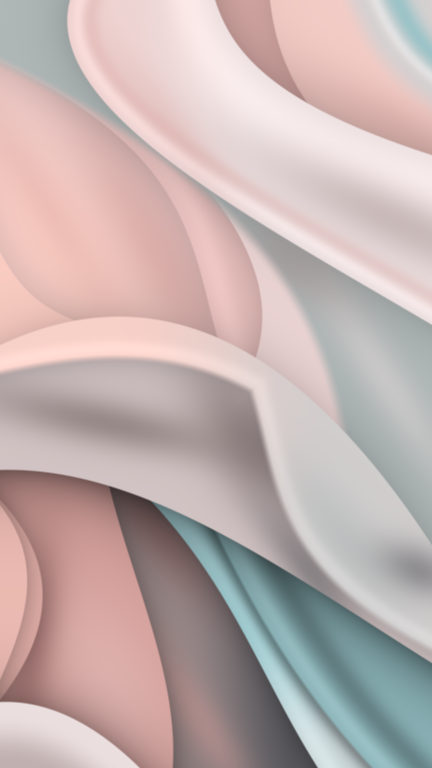
Give the GLSL for this background, as a Shadertoy shader.

```glsl
// Soft satin drapery in blush, pearl and pale teal.
// Cubic curves bound each cloth; signed distances to them drive overlap,
// cast shadows and rounded rims, while soft glows tint the folds.

const vec3 PEARL = vec3(.92, .87, .87);
const vec3 BLUSH = vec3(.94, .80, .79);
const vec3 PEACH = vec3(.98, .80, .76);
const vec3 ROSE = vec3(.84, .63, .61);
const vec3 WINE = vec3(.52, .33, .33);
const vec3 MAUVE = vec3(.64, .57, .57);
const vec3 MIST = vec3(.69, .72, .72);
const vec3 TEAL = vec3(.59, .76, .78);
const vec3 SLATE = vec3(.36, .36, .38);

// Cubic through four evenly spaced values k, for t from 0 to 1.
float cubic(float t, vec4 k) {
    float u = 3. * t;
    vec3 a = k.yzw - k.xyz;
    vec2 b = a.yz - a.xy;
    return k.x + u * (a.x + (u - 1.) * (b.x / 2. + (u - 2.) * (b.y - b.x) / 6.));
}

// Signed distance to a cubic over from..to; swap p for steep curves.
float edge(vec2 p, float from, float to, vec4 k) {
    float len = to - from, t = (p.x - from) / len;
    float slope = (cubic(t + .01, k) - cubic(t - .01, k)) / (.02 * len);
    return (p.y - cubic(t, k)) * inversesqrt(1. + slope * slope);
}

float ridge(float d, float width) { return exp(-d * d / (width * width)); }

// Blend a rotated elliptical glow of hue into col.
void tint(inout vec3 col, vec3 hue, float amount, vec2 p, vec2 centre, vec2 radius, float angle) {
    float c = cos(angle), s = sin(angle);
    vec2 q = mat2(c, -s, s, c) * (p - centre) / radius;
    col = mix(col, hue, amount * exp(-dot(q, q)));
}

// Lay cloth over base where d > 0, with a shadow cast outside its edge.
vec3 drape(vec3 base, vec3 cloth, float d, float shade, float reach) {
    base *= 1. - shade * exp(min(d, 0.) / reach);
    return mix(base, cloth, smoothstep(-.003, .003, d));
}

vec3 backCloth(vec2 p) {
    vec3 col = BLUSH;
    tint(col, PEACH, 1., p, vec2(.14, .58), vec2(.38, .14), .95);
    tint(col, ROSE, .55, p, vec2(.36, .58), vec2(.32, .08), 1.05);
    tint(col, ROSE, .3, p, vec2(.1, .46), vec2(.3, .05), 1.);
    float pleat = edge(p.yx, .44, .787, vec4(.382, .44, .475, .505));
    col = drape(col, mix(BLUSH, ROSE, .25), pleat, .12, .05);
    col += .05 * ridge(pleat - .035, .03);
    float inner = edge(p.yx, .509, .81, vec4(.532, .583, .606, .597));
    col = drape(col, mix(PEARL, BLUSH, .45), inner, .12, .04);
    float veil = edge(p.yx, .509, .972, vec4(.544, .667, .745, .79));
    vec3 mist = MIST;
    tint(mist, PEARL, .45, p, vec2(.88, .86), vec2(.3, .05), 1.);
    tint(mist, MAUVE, .5, p, vec2(.68, .61), vec2(.16, .07), .6);
    return mix(col, mist, smoothstep(-.02, .015, veil));
}

vec3 topCloth(vec2 p) {
    vec3 col = mix(ROSE, BLUSH, .35);
    float pleat = edge(p.yx, 0., .25, vec4(.625, .64, .67, .72));
    col = drape(col, mix(BLUSH, PEACH, .4), pleat, .1, .04);
    tint(col, ROSE, .35, p, vec2(.92, .29), vec2(.25, .06), .5);
    float sash = edge(p.yx, 0., .243, vec4(.82, .86, .92, 1.02));
    col = mix(col, mix(PEARL, MIST, .35), smoothstep(-.04, .02, sash));
    col = mix(col, TEAL, .9 * ridge(sash - .09, .03));
    return col + .07 * ridge(sash - .045, .015);
}

vec3 pearlFold(vec2 p, float rim, float crest) {
    vec3 col = mix(BLUSH, PEARL, .35 + .65 * smoothstep(.2, .6, p.x));
    tint(col, MAUVE, .5, p, vec2(.92, .51), vec2(.34, .07), .45);
    tint(col, ROSE, .3, p, vec2(.4, .3), vec2(.25, .05), .9);
    col += .06 * ridge(crest + .06, .05) + .05 * ridge(rim - .025, .015);
    return mix(col, ROSE, .3 * ridge(rim - .055, .02));
}

vec3 sashCloth(vec2 p) {
    vec3 col = mix(mix(PEACH, PEARL, .2), mix(PEARL, MIST, .45), smoothstep(.25, .8, p.x));
    tint(col, MIST, .55, p, vec2(.79, 1.24), vec2(.22, .07), .9);
    tint(col, SLATE, .55, p, vec2(.97, 1.32), vec2(.1, .055), .4);
    float crease = edge(p, 0., .602, vec4(.861, .829, .838, .914));
    float lobe = edge(p.yx, .891, 1.481, vec4(.579, .63, .722, .96));
    vec3 under = mix(PEARL, MAUVE, .35);
    tint(under, MAUVE * .85, .8, p, vec2(.25, .98), vec2(.3, .055), .2);
    tint(under, MAUVE * .85, .85, p, vec2(.57, 1.02), vec2(.18, .09), 1.);
    tint(under, SLATE, .5, p, vec2(.72, 1.33), vec2(.18, .045), .9);
    float inside = min(crease, -lobe);
    under *= 1. - .16 * exp(-max(inside, 0.) / .04);
    col += .05 * ridge(inside + .02, .018);
    return mix(col, under, smoothstep(-.008, .012, inside));
}

vec3 lowerCloth(vec2 p) {
    vec3 col = ROSE, dusk = mix(MAUVE, SLATE, smoothstep(.38, .7, p.x));
    tint(col, BLUSH, .45, p, vec2(.25, 1.6), vec2(.25, .13), 1.1);
    tint(col, WINE, .45, p, vec2(.08, 1.47), vec2(.2, .05), 1.7);
    tint(dusk, WINE, .5, p, vec2(.36, 1.22), vec2(.2, .06), .9);
    tint(dusk, ROSE, .5, p, vec2(.46, 1.66), vec2(.24, .05), 1.);
    float seam = edge(p.yx, 1.134, 1.778, vec4(.255, .319, .38, .4));
    col = drape(dusk, col, -seam, .28, .04);
    // Teal ribbons, with a shaded valley between the two.
    float ribbon = edge(p.yx, 1.157, 1.778, vec4(.347, .505, .62, .736));
    float valley = edge(p.yx, 1.157, 1.778, vec4(.463, .567, .694, .861));
    vec3 satin = mix(TEAL, PEARL, .55 * smoothstep(1.45, 1.75, p.y));
    satin = (satin + .08 * ridge(ribbon - .025, .025)) * (1. - .35 * ridge(valley, .02));
    vec3 broad = TEAL * (.94 - .25 * ridge(valley - .085, .035));
    broad += .06 * ridge(valley - .03, .018);
    satin = mix(satin, broad, smoothstep(-.004, .006, valley));
    col = drape(col, satin, ribbon, .25, .04);
    // Curled rose petals and the pale corner hem.
    float outer = -edge(p.yx, 1.157, 1.62, vec4(0, .09, .085, 0));
    float curl = -edge(p.yx, 1.169, 1.574, vec4(0, .06, .05, 0));
    col = drape(col, mix(ROSE, PEACH, .3), outer, .15, .04);
    col = drape(col, mix(ROSE, PEACH, .6), curl, .18, .025);
    float hem = edge(p, 0., .324, vec4(1.625, 1.639, 1.69, 1.778));
    return drape(col, mix(PEARL, MAUVE, .6 * smoothstep(.03, .14, hem)), hem, .3, .05);
}

void mainImage(out vec4 fragColor, in vec2 fragCoord) {
    vec2 uv = fragCoord / iResolution.xy, p = vec2(uv.x, (1. - uv.y) * 16. / 9.);
    float rim = edge(p.yx, 0., .752, vec4(.162, .255, .579, 1));
    float crest = edge(p.yx, 0., .359, vec4(.498, .5625, .713, 1));
    vec3 fold = drape(topCloth(p), pearlFold(p, rim, crest), -crest, .18, .06);
    vec3 col = drape(backCloth(p), fold, rim, .12, .05);
    float lap = edge(p, 0., .185, vec4(.583, .671, .718, .748));
    col = drape(col, PEACH, lap, .08, .05);
    float top = edge(p, 0., 1., vec4(.799, .736, .88, 1.262));
    col = drape(col, sashCloth(p), top, .12, .05);
    float base = edge(p, 0., 1., vec4(1.088, 1.153, 1.324, 1.535));
    col = drape(lowerCloth(p), col, -base, .45, .06);
    fragColor = vec4(clamp(col, 0., 1.), 1);
}
```
